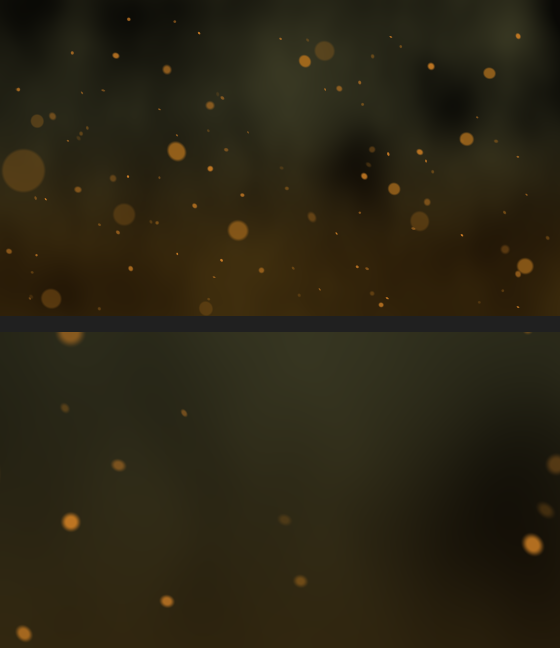
Top: the whole. Bottom: its middle third, enlarged.
This background is drawn by a WebGL 2 fragment shader. Its source:

```glsl
#version 300 es
precision highp float;

uniform vec2 u_resolution;
out vec4 fragColor;

const vec3 SMOKE_COOL = vec3(0.225, 0.222, 0.138);
const vec3 SMOKE_WARM = vec3(0.262, 0.192, 0.058);
const vec3 SHADE_COOL = vec3(0.038, 0.037, 0.022);
const vec3 SHADE_WARM = vec3(0.105, 0.060, 0.012);
const vec3 SPARK = vec3(0.82, 0.50, 0.15);
const vec3 BOKEH = vec3(0.66, 0.42, 0.11);

float hash(vec2 p) {
    vec3 q = fract(p.xyx * vec3(0.1031, 0.1030, 0.0973));
    q += dot(q, q.yzx + 33.33);
    return fract((q.x + q.y) * q.z);
}

float valueNoise(vec2 p) {
    vec2 cell = floor(p);
    vec2 f = fract(p);
    f = f * f * f * (f * (f * 6.0 - 15.0) + 10.0);
    float low = mix(hash(cell), hash(cell + vec2(1, 0)), f.x);
    float high = mix(hash(cell + vec2(0, 1)), hash(cell + vec2(1, 1)), f.x);
    return mix(low, high, f.y);
}

float smokeNoise(vec2 p) {
    float sum = 0.0;
    float weight = 0.55;
    for (int i = 0; i < 3; i++) {
        sum += weight * valueNoise(p);
        p = mat2(0.9, 0.44, -0.44, 0.9) * p * 1.9 + 7.3;
        weight *= 0.45;
    }
    return sum / 0.91;
}

float puff(vec2 uv, vec2 center, vec2 size) {
    vec2 d = (uv - center) / size;
    return exp(-dot(d, d));
}

// Broad light and shadow masses, broken up by drifting noise
float smokeLight(vec2 uv, vec2 p) {
    float light = 0.62 + 0.6 * (smokeNoise(p * vec2(4.6, 3.2) + 3.7) - 0.5);
    vec2 w = uv + 0.05 * (vec2(valueNoise(p * 5.0), valueNoise(p * 5.0 + 19.0)) - 0.5);
    light += 0.28 * puff(w, vec2(0.50, 0.68), vec2(0.17, 0.36));
    light += 0.32 * puff(w, vec2(0.88, 0.84), vec2(0.07, 0.17));
    light += 0.20 * puff(w, vec2(0.88, 0.50), vec2(0.06, 0.10));
    light += 0.18 * puff(w, vec2(0.15, 0.80), vec2(0.05, 0.15));
    light += 0.22 * puff(w, vec2(0.45, 0.10), vec2(0.28, 0.22));
    light -= 0.55 * puff(w, vec2(0.24, 0.92), vec2(0.10, 0.17));
    light -= 0.50 * puff(w, vec2(0.02, 0.95), vec2(0.11, 0.28));
    light -= 0.45 * puff(w, vec2(0.82, 0.68), vec2(0.08, 0.17));
    light -= 0.48 * puff(w, vec2(0.63, 0.47), vec2(0.07, 0.11));
    light -= 0.38 * puff(w, vec2(0.95, 0.28), vec2(0.16, 0.17));
    light -= 0.50 * puff(w, vec2(1.00, 0.90), vec2(0.06, 0.35));
    light -= 0.30 * puff(w, vec2(0.14, 0.07), vec2(0.14, 0.11));
    light -= 0.18 * smoothstep(0.85, 1.0, uv.y);
    return clamp(light, 0.0, 1.0);
}

vec3 smokeColor(vec2 uv, float light) {
    float warmth = smoothstep(0.68, 0.12, uv.y);
    vec3 shade = mix(SHADE_COOL, SHADE_WARM, warmth);
    return mix(shade, mix(SMOKE_COOL, SMOKE_WARM, warmth), light);
}

// Soft-edged ellipse, longest along the given angle
float disc(vec2 d, float radius, float angle, float stretch, float blur) {
    float c = cos(angle);
    float s = sin(angle);
    vec2 q = vec2(c * d.x + s * d.y, c * d.y - s * d.x);
    q *= vec2(inversesqrt(stretch), sqrt(stretch));
    return 1.0 - smoothstep(radius - blur, radius + blur, length(q));
}

// Evenly spread, jittered embers; ranges are (smallest, largest)
vec3 embers(vec3 base, vec2 p, float aspect, int count, float seed,
            vec2 radii, vec2 opacities, float maxStretch, float softness, vec3 tint) {
    float pixel = 1.0 / u_resolution.y;
    for (int i = 0; i < count; i++) {
        float id = float(i) + 1.0;
        vec2 jitter = vec2(hash(vec2(id, seed)), hash(vec2(id, seed + 5.0)));
        vec2 spot = fract(id * vec2(0.7549, 0.5698) + seed * 0.137 + 0.25 * jitter);
        spot.y = mix(0.02, 0.94, spot.y);
        float pick = hash(vec2(id, seed + 11.0));
        float radius = mix(radii.x, radii.y, pick * pick);
        float opacity = mix(opacities.x, opacities.y, hash(vec2(id, seed + 17.0)));
        float angle = -0.8 + 1.2 * (hash(vec2(id, seed + 23.0)) - 0.5);
        float stretch = mix(1.0, maxStretch, hash(vec2(id, seed + 29.0)));
        float blur = max(radius * softness, 0.7 * pixel);
        float cover = disc(p - spot * vec2(aspect, 1.0), radius, angle, stretch, blur);
        base = mix(base, tint, cover * opacity);
    }
    return base;
}

void main() {
    vec2 uv = gl_FragCoord.xy / u_resolution;
    float aspect = u_resolution.x / u_resolution.y;
    vec2 p = vec2(uv.x * aspect, uv.y);
    vec3 color = smokeColor(uv, smokeLight(uv, p));

    // Large faint bokeh, then nearer discs, embers and fine sparks
    float halo = disc(p - vec2(0.042 * aspect, 0.46), 0.067, 0.0, 1.0, 0.006);
    color = mix(color, BOKEH, 0.30 * halo);
    color = embers(color, p, aspect, 6, 3.0, vec2(0.020, 0.036), vec2(0.12, 0.38), 1.08, 0.16, BOKEH);
    color = embers(color, p, aspect, 7, 8.0, vec2(0.017, 0.032), vec2(0.60, 0.95), 1.15, 0.22, BOKEH);
    color = embers(color, p, aspect, 22, 14.0, vec2(0.007, 0.013), vec2(0.30, 1.00), 1.4, 0.45, mix(BOKEH, SPARK, 0.6));
    color = embers(color, p, aspect, 30, 21.0, vec2(0.004, 0.007), vec2(0.15, 0.60), 1.5, 0.60, BOKEH);
    color = embers(color, p, aspect, 42, 33.0, vec2(0.003, 0.006), vec2(0.40, 1.00), 1.9, 0.50, SPARK);
    fragColor = vec4(color, 1.0);
}
```
